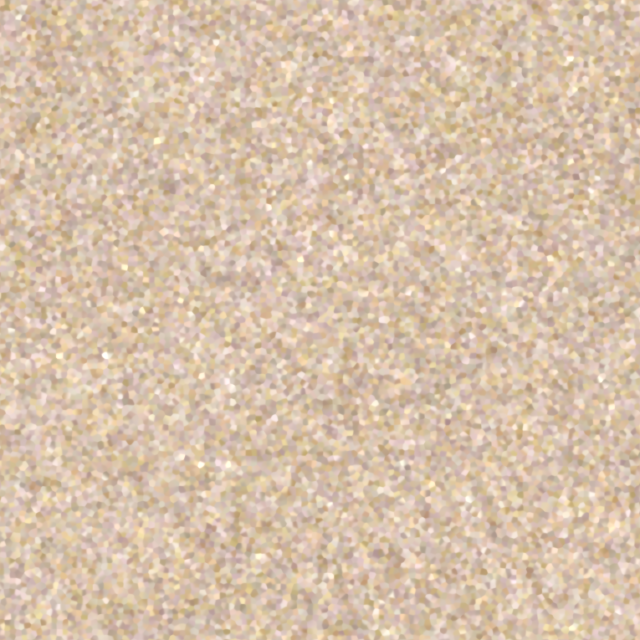
A WebGL 2 fragment shader for this texture:

```glsl
#version 300 es
precision highp float;
precision highp int;
// Draws fine, softly blended sand with cream, grey and ochre grains.

uniform vec2 u_resolution;
out vec4 fragColor;

const vec3 SAND = vec3(0.843, 0.755, 0.666);
const vec3 BRIGHTNESS = vec3(0.160, 0.168, 0.170);
const vec3 OCHRE = vec3(0.030, -0.010, -0.165);
const vec3 ROSE = vec3(0.012, -0.024, 0.012);
const vec3 GLINT = vec3(0.11, 0.13, 0.14);

// Three random values from 0 to 1 for an integer cell and a seed.
vec3 hash3(ivec2 cell, int seed) {
    uvec3 v = uvec3(ivec3(cell, seed)) * 1664525u + 1013904223u;
    v.x += v.y * v.z;
    v.y += v.z * v.x;
    v.z += v.x * v.y;
    v ^= v >> 16u;
    v.x += v.y * v.z;
    v.y += v.z * v.x;
    v.z += v.x * v.y;
    return vec3(v >> 8u) / 16777216.0;
}

// Colour offset of one grain from the mean sand colour.
vec3 grainTint(ivec2 cell, int seed) {
    vec3 a = hash3(cell, seed);
    vec3 b = hash3(cell, seed + 1);
    float tone = a.x + a.y - 1.0;
    float warmth = a.z * a.z - 0.333;
    float glint = smoothstep(0.94, 0.99, b.x);
    return BRIGHTNESS * tone + OCHRE * warmth
         + ROSE * (2.0 * b.y - 1.0) + GLINT * glint;
}

// Cellular noise whose neighbouring grains melt into each other.
vec3 softGrains(vec2 p, float sharpness, int seed) {
    ivec2 home = ivec2(floor(p));
    vec3 tint = vec3(0.0);
    float total = 0.0;
    for (int y = -1; y <= 1; y++) {
        for (int x = -1; x <= 1; x++) {
            ivec2 cell = home + ivec2(x, y);
            vec2 jitter = hash3(cell, seed + 2).xy;
            vec2 offset = vec2(cell) + mix(vec2(0.1), vec2(0.9), jitter) - p;
            float weight = exp(-sharpness * dot(offset, offset));
            tint += weight * grainTint(cell, seed);
            total += weight;
        }
    }
    return tint / total;
}

// Broad, faint light and dark drifts from layered sines.
float drift(vec2 p) {
    float broad = sin(p.x * 7.0 + 2.0 * sin(p.y * 5.0 + 1.0));
    float small = sin(p.y * 17.0 - p.x * 6.0 + 1.5 * sin(p.x * 13.0));
    return 0.6 * broad + 0.4 * small;
}

void main() {
    vec2 uv = gl_FragCoord.xy / min(u_resolution.x, u_resolution.y);

    vec3 color = SAND + 0.008 * drift(uv);
    color += softGrains(uv * 125.0, 4.8, 11);       // single grains
    color += 0.28 * softGrains(uv * 47.0, 4.0, 37); // loose clumps

    fragColor = vec4(clamp(color, 0.0, 1.0), 1.0);
}
```
